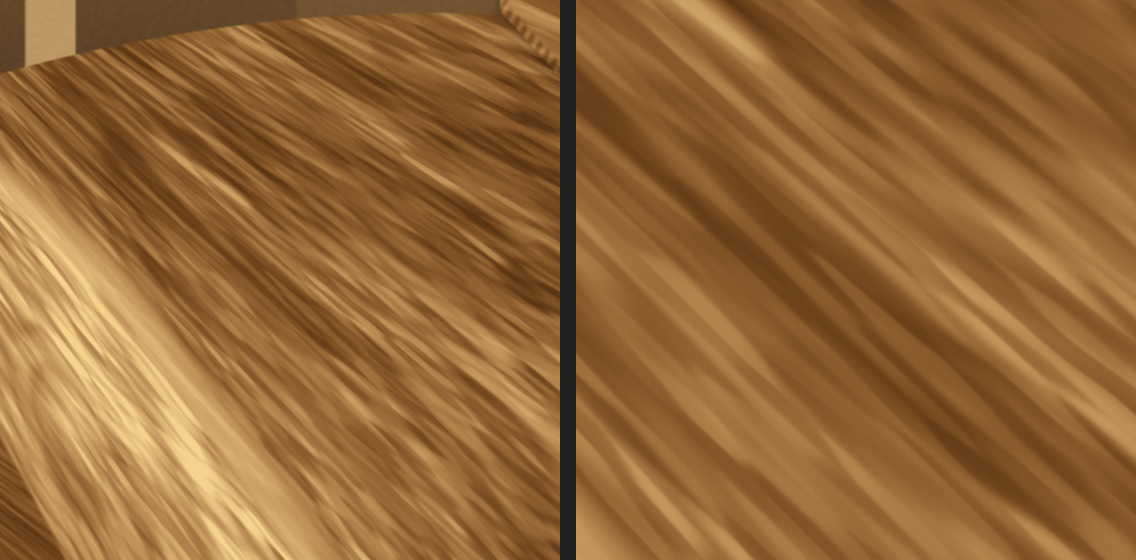
Left: the whole. Right: its middle third, enlarged.
Write a Shadertoy shader that draws this texture.

```glsl
// Oak table top seen at an angle: arched grain, pale rounded edge and front face.

const float TAU = 6.28319;
const vec2 TOP_VANISH = vec2(-0.9, 1.75);
const vec2 LEG_VANISH = vec2(-0.9, 0.8);
const vec3 WALL = vec3(0.42, 0.30, 0.18);
const vec3 WALL_STRIP = vec3(0.74, 0.59, 0.39);

vec3 hash3(vec2 p) {
    vec3 q = vec3(dot(p, vec2(127.1, 311.7)), dot(p, vec2(269.5, 183.3)), dot(p, vec2(419.2, 371.9)));
    return fract(sin(q) * 43758.5);
}

// Smooth cellular noise: random cell tones blended by distance, about -0.5 to 0.5
float cellTone(vec2 p) {
    vec2 cell = floor(p), f = fract(p);
    float sum = 0.0, total = 0.0;
    for (int y = -1; y <= 1; y++)
    for (int x = -1; x <= 1; x++) {
        vec2 offset = vec2(x, y);
        vec3 h = hash3(cell + offset);
        vec2 d = offset + h.xy - f;
        float weight = exp(-7.0 * dot(d, d));
        sum += weight * h.z;
        total += weight;
    }
    return sum / total - 0.5;
}

float cover(float d, float softness) { return smoothstep(-softness, softness, d); }

float blob(vec2 p, vec2 center, vec2 size) {
    vec2 d = (p - center) / size;
    return exp(-dot(d, d));
}

// x runs across the grain, y along it, fanning out from a vanishing point
vec2 grainCoord(vec2 p, vec2 vanish) {
    vec2 d = p - vanish;
    return vec2(1.6 * atan(-d.y, d.x), length(d));
}

// Broken fibres at three widths
float fibres(vec2 g) {
    return 0.45 * cellTone(g * vec2(28.0, 2.5))
         + 0.60 * cellTone(g * vec2(75.0, 6.0) + 17.0)
         + 0.50 * cellTone(g * vec2(150.0, 13.0) + 41.0);
}

// Growth rings cut at a slant, which leaves nested arches along the axis
float rings(vec2 g, float axis, float pitch) {
    float radius = length(vec2(g.x - axis, 4.5 * pitch * (3.0 - g.y)));
    radius += 0.005 * sin(9.0 * g.y + 20.0 * g.x) + 0.003 * sin(23.0 * g.y - 31.0 * g.x);
    radius += 0.6 * pitch * cellTone(g * vec2(22.0, 6.0));
    float phase = TAU * radius / pitch;
    float strength = 0.7 + 1.1 * cellTone(g * vec2(9.0, 3.0) + 5.0);
    return strength * (sin(phase) + 0.35 * sin(2.0 * phase + 1.0));
}

// Tone 0 is dark brown, tone 1 is pale honey
vec3 woodColor(float tone) {
    float t = clamp(tone, -0.35, 1.25);
    return vec3(0.45, 0.28, 0.12) + t * vec3(0.31, 0.25, 0.17) + t * t * vec3(0.08, 0.15, 0.14);
}

vec3 wallColor(vec2 p) {
    vec3 color = WALL * (0.88 + 0.14 * cover(p.x - 0.53, 0.004) + 0.8 * (p.y - 0.92));
    float strip = cover(p.x - 0.045, 0.004) * cover(0.135 - p.x, 0.003);
    return mix(color, WALL_STRIP, strip) + 0.02 * cellTone(p * 150.0);
}

float topTone(vec2 g, float fibre) {
    float glow = blob(g, vec2(1.26, 2.25), vec2(0.16, 0.5));
    float arches = mix(0.07, 0.15, smoothstep(0.85, 1.1, g.x));
    float tone = 0.26 + 0.22 * glow + 1.0 * fibre + arches * rings(g, 1.224, 0.019);
    tone -= 0.35 * blob(g, vec2(0.848, 1.82), vec2(0.016, 0.11));
    tone += 0.35 * blob(g, vec2(0.951, 1.64), vec2(0.010, 0.06));
    return tone;
}

float frontTone(vec2 g, float depth, float fibre) {
    float base = 0.88 - 0.25 * smoothstep(0.08, 0.32, depth);
    return base + 0.85 * fibre + 0.13 * rings(g, 1.55, 0.014);
}

void mainImage(out vec4 fragColor, in vec2 fragCoord) {
    vec2 p = fragCoord / iResolution.xy;
    vec2 g = grainCoord(p, TOP_VANISH);
    float fibre = fibres(g);

    // Rounded edge between the front face and the top
    float ridge = (p.y - 0.68 + 0.95 * p.x + 0.58 * p.x * p.x) / 1.6;
    ridge += 0.004 * sin(17.0 * p.x + 1.0);
    float bevelWidth = 0.032 + 0.07 * p.x;
    float rise = ridge / bevelWidth;
    float bevel = 1.04 - 0.38 * smoothstep(0.0, 1.0, rise) + 0.25 * fibre;
    float top = topTone(g, fibre) - 0.12 * exp(-max(ridge - bevelWidth, 0.0) / 0.05);
    float tone = mix(frontTone(g, -ridge, fibre), bevel, smoothstep(-0.03, 0.0, ridge));
    tone = mix(tone, top, smoothstep(0.65, 1.25, rise));

    // Darker wood below the front face
    vec2 legGrain = grainCoord(p, LEG_VANISH);
    float leg = 0.12 + 0.6 * fibres(legGrain + 3.0) + 0.14 * rings(legGrain, 0.6, 0.022);
    tone = mix(tone, leg, cover(0.22 - 1.88 * p.x - p.y, 0.012));
    vec3 color = woodColor(tone);

    // Wall behind the curved far edge
    float farEdge = 0.868 + 0.28 * p.x - 0.18 * p.x * p.x;
    color = mix(color, wallColor(p), cover(p.y - farEdge, 0.003));

    // Second piece in the far corner, with a band of curly end grain
    float corner = min(p.x - 0.893, (p.y - 0.967 + 1.1 * (p.x - 0.905)) / 1.5);
    float curls = sin(TAU * (p.x - p.y) / 0.028 + 90.0 * corner);
    float band = 1.0 - smoothstep(0.012, 0.022, corner);
    float piece = 0.42 + 0.7 * fibre + band * (0.2 * curls - 0.15);
    color *= 1.0 - 0.25 * exp(-abs(corner) / 0.008);
    color = mix(color, woodColor(piece), cover(corner, 0.003));

    fragColor = vec4(color, 1.0);
}
```
